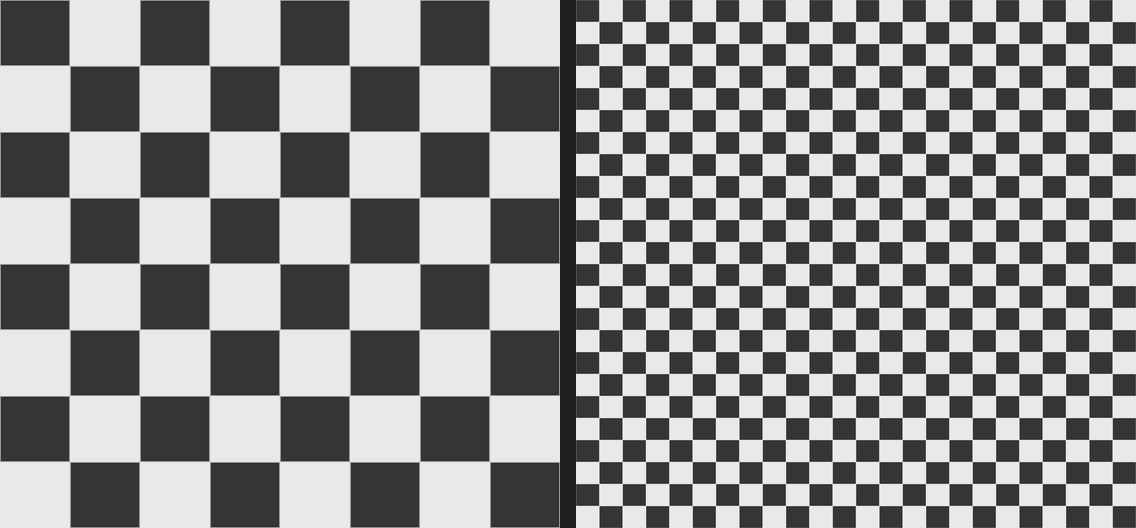
Left, the tile; right, the same tile 3 across and 3 down.
Reproduce this pattern procedurally as a WebGL 2 fragment shader.

```glsl
#version 300 es
precision highp float;
// Checkerboard of 8 by 8 flat cells, light in the lower left corner.
// A signed distance to the nearest cell edge (positive in light cells)
// places a thin grey seam and a darker rim just inside each dark cell.

uniform vec2 u_resolution;
out vec4 outColor;

// Antialiased step: share of a pixel lying beyond the given edge.
float coverage(float dist, float edge, float pixel) {
    return clamp((dist - edge) / pixel + 0.5, 0.0, 1.0);
}

// Distance to the nearest cell edge, signed by the parity of the cell.
float checkerDistance(vec2 p) {
    vec2 cell = floor(p);
    vec2 toEdge = 0.5 - abs(fract(p) - 0.5);
    float side = 1.0 - 2.0 * mod(cell.x + cell.y, 2.0);
    return side * min(toEdge.x, toEdge.y);
}

void main() {
    const float CELLS = 8.0;
    vec2 p = gl_FragCoord.xy / u_resolution * CELLS;
    float pixel = CELLS / min(u_resolution.x, u_resolution.y);
    float dist = checkerDistance(p);

    vec3 dark = vec3(0.208);
    vec3 rim = vec3(0.16);
    vec3 seam = vec3(0.58);
    vec3 light = vec3(0.915);

    // Layers from the middle of a dark cell out to the light one.
    vec3 color = mix(dark, rim, coverage(dist, -0.031, pixel));
    color = mix(color, seam, coverage(dist, -0.0155, pixel));
    color = mix(color, light, coverage(dist, 0.0, pixel));
    outColor = vec4(color, 1.0);
}
```
